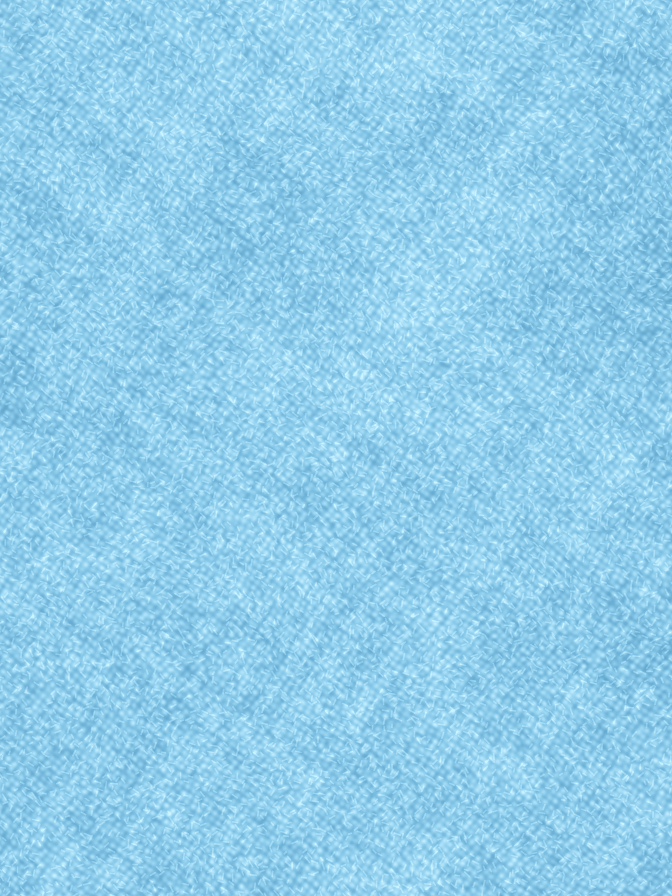
This texture is drawn by a Shadertoy shader. Its source:

```glsl
const vec3 SHADE_BLUE = vec3(0.44, 0.70, 0.84);
const vec3 LIGHT_BLUE = vec3(0.71, 0.90, 0.98);
const vec3 MID_TINT = vec3(-0.005, 0.012, 0.020);
const float WEAVE_ANGLE = -0.64;
const vec2 THREAD_COUNT = vec2(88.0, 96.0);

float hash(vec2 p, float seed) {
    return fract(sin(dot(p, vec2(127.1, 311.7)) + seed * 74.7) * 43758.55);
}

vec2 jitter(vec2 cell, float amount) {
    return amount * (vec2(hash(cell, 1.0), hash(cell, 2.0)) - 0.5);
}

vec2 rotate(vec2 p, float angle) {
    float c = cos(angle), s = sin(angle);
    return vec2(c * p.x + s * p.y, c * p.y - s * p.x);
}

// Smooth cellular noise, centred on zero
float softCells(vec2 p, float seed) {
    vec2 base = floor(p);
    float total = 0.0, weights = 0.0;
    for (int y = -1; y <= 1; y++)
    for (int x = -1; x <= 1; x++) {
        vec2 cell = base + vec2(x, y);
        vec2 d = p - cell - 0.5 - jitter(cell, 0.5);
        float w = exp(-3.0 * dot(d, d));
        total += w * hash(cell, seed);
        weights += w;
    }
    return total / weights - 0.5;
}

// Rounded thread crossings with uneven brightness
float weaveGrains(vec2 p, float tightness) {
    vec2 base = floor(p);
    float sum = 0.0;
    for (int y = -1; y <= 1; y++)
    for (int x = -1; x <= 1; x++) {
        vec2 cell = base + vec2(x, y);
        vec2 d = p - cell - 0.5 - jitter(cell, 0.24);
        sum += exp(-tightness * dot(d, d)) * mix(0.68, 1.32, hash(cell, 3.0));
    }
    return sum - 3.1416 / tightness;
}

float segmentDistance(vec2 p, vec2 halfSpan) {
    float t = clamp(dot(p, halfSpan) / dot(halfSpan, halfSpan), -1.0, 1.0);
    return length(p - halfSpan * t);
}

// Short, pale fibres bridging the gaps between crossings
float looseFibres(vec2 p, float width, float share) {
    vec2 base = floor(p);
    float glow = 0.0;
    for (int y = -1; y <= 1; y++)
    for (int x = -1; x <= 1; x++) {
        vec2 cell = base + vec2(x, y);
        float turn = 1.5708 * step(0.5, hash(cell, 4.0));
        float angle = turn + 1.2 * (hash(cell, 5.0) - 0.5);
        vec2 halfSpan = mix(0.18, 0.42, hash(cell, 6.0)) * vec2(cos(angle), sin(angle));
        vec2 d = p - cell - 0.5 - jitter(cell + 19.0, 0.7);
        float line = 1.0 - smoothstep(0.03, width, segmentDistance(d, halfSpan));
        glow = max(glow, line * step(hash(cell, 7.0), share));
    }
    return glow;
}

void mainImage(out vec4 fragColor, in vec2 fragCoord) {
    vec2 uv = fragCoord / iResolution.x;

    // Diagonal cloth with gently wandering threads
    vec2 p = rotate(uv, WEAVE_ANGLE) * THREAD_COUNT;
    p += 0.4 * sin(p.yx * vec2(0.21, 0.17) + 1.7 * sin(p * 0.08));

    // Soft clouds and streaks along both thread directions
    float clouds = 0.17 * softCells(uv * 6.0, 8.0) + 0.24 * softCells(uv * 19.0, 9.0);
    float streaks = 0.22 * softCells(p * vec2(0.05, 0.7), 10.0)
                  + 0.22 * softCells(p * vec2(0.7, 0.05), 11.0);
    float edgeShade = 0.08 * pow(abs(2.0 * uv.x - 1.0), 4.0);

    // Grain, fibres and fine fuzz
    float tone = 0.53 + 0.80 * weaveGrains(p, 5.5) + clouds + streaks - edgeShade;
    tone += 0.46 * (looseFibres(p + 0.5, 0.19, 0.75) - 0.14);
    tone += 0.42 * softCells(p * 2.1, 12.0);
    tone = clamp(tone, -0.2, 1.3);

    vec3 color = mix(SHADE_BLUE, LIGHT_BLUE, tone);
    color += MID_TINT * max(0.0, 4.0 * tone * (1.0 - tone));
    fragColor = vec4(min(color, 1.0), 1.0);
}
```
